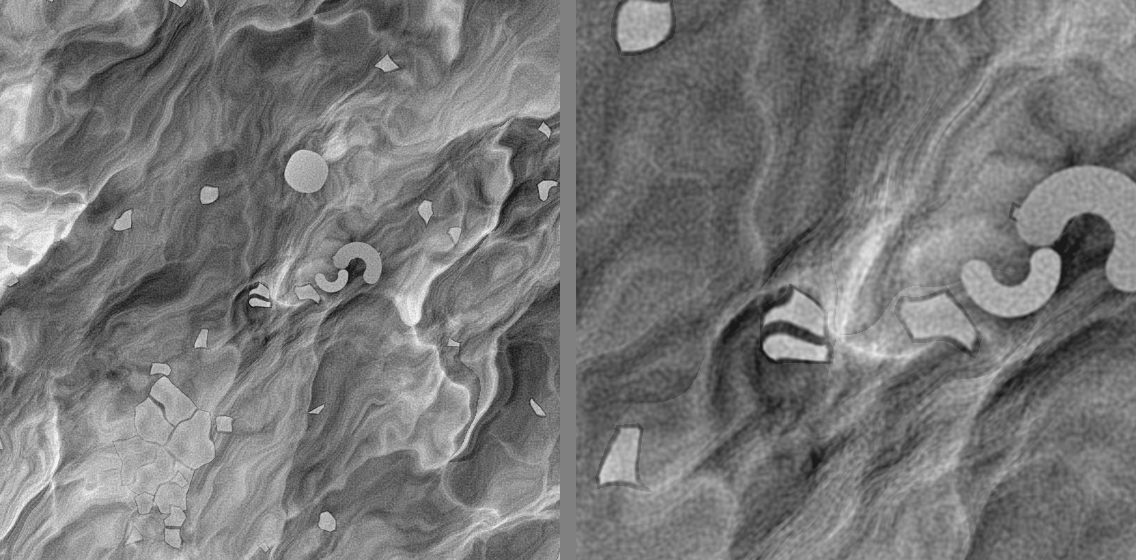
Left, the full canvas; right, a detail of the centre.
This texture is drawn by a Shadertoy shader. Its source:

```glsl
// Grey micrograph of a torn, fractured surface: warped Voronoi facets give the
// bright crests and shaded flanks, ridged noise lit from one side gives the
// rubble, and pale plates, chips, a bead and a curl lie on top under fine grain.

const float BASE_TONE = 0.475;
const float CONTRAST = 1.05;
const vec2 LIGHT = vec2(-0.77, 0.64);
const float DRIFT_ANGLE = 0.9;              // main run of the folds
const vec2 DRIFT_STRETCH = vec2(0.8, 1.25);
const float WARP = 0.12;
const float FACET_SCALE = 3.6;
const float CREST_TONE = 0.25;
const float FLANK_TONE = 0.20;
const float RELIEF_TONE = 0.058;
const float MOTTLE_TONE = 0.24;
const float STRIA_TONE = 0.17;
const float GRAIN_TONE = 0.12;
const float GRAIN_SCALE = 300.0;
const float EDGE = 0.0016;                  // edge softness
const vec2 BEAD = vec2(0.548, 0.693);
const float BEAD_RADIUS = 0.039;
const vec2 CURL = vec2(0.612, 0.518);
const vec2 PLATES = vec2(0.305, 0.215);
const uint MIX = 1664525u;

struct Facet { float edge; vec2 normal; vec2 id; vec2 site; };

vec2 hash2(vec2 cell) {
    uvec2 v = uvec2(ivec2(cell) + 4096) * MIX + 12345u;
    for (int i = 0; i < 2; i++) {
        v.x += v.y * MIX;
        v.y += v.x * MIX;
        v ^= v >> 16u;
    }
    return vec2(v >> 8u) / 16777216.0;
}

mat2 turn(float a) { return mat2(cos(a), sin(a), -sin(a), cos(a)); }

float corner(vec2 cell, vec2 offset) {
    return dot(hash2(cell) * 2.0 - 1.0, offset);
}

// Gradient noise, about -0.8 to 0.8
float noise(vec2 p) {
    vec2 i = floor(p), f = p - i, e = vec2(1, 0);
    vec2 u = f * f * f * (f * (f * 6.0 - 15.0) + 10.0);
    float low = mix(corner(i, f), corner(i + e, f - e), u.x);
    float high = mix(corner(i + e.yx, f - e.yx), corner(i + 1.0, f - 1.0), u.x);
    return 1.25 * mix(low, high, u.y);
}

float fbm(vec2 p, int octaves) {
    float sum = 0.0, amp = 1.0;
    for (int i = 0; i < octaves; i++) {
        sum += amp * noise(p);
        p = turn(0.6) * p * 2.03 + 7.3;
        amp *= 0.53;
    }
    return sum;
}

// Torn height field with sharp ridges
float relief(vec2 p) {
    float sum = 0.0, freq = 5.0, weight = 1.0;
    for (int i = 0; i < 6; i++) {
        float n = noise(p * freq + 11.7 * float(i));
        sum -= weight * sqrt(n * n + 0.003) / freq;
        p = turn(0.45) * p;
        freq *= 2.0;
        weight *= 0.86;
    }
    return sum;
}

// Voronoi cell with distance and direction to its nearest border
Facet facetAt(vec2 p, float scale) {
    vec2 base = floor(p * scale), f = p * scale - base, near = vec2(0), cell = vec2(0);
    float best = 9.0;
    for (int k = 0; k < 9; k++) {
        vec2 o = vec2(k % 3, k / 3) - 1.0;
        vec2 r = o + hash2(base + o) - f;
        if (dot(r, r) < best) { best = dot(r, r); near = r; cell = o; }
    }
    Facet result = Facet(9.0, vec2(1, 0), base + cell, p + near / scale);
    for (int k = 0; k < 25; k++) {
        vec2 o = cell + vec2(k % 5, k / 5) - 2.0;
        vec2 r = o + hash2(base + o) - f, gap = r - near;
        if (dot(gap, gap) < 1e-5) continue;
        float d = dot(0.5 * (near + r), normalize(gap));
        if (d < result.edge) { result.edge = d; result.normal = normalize(gap); }
    }
    result.edge /= scale;
    return result;
}

// Thick arc, open away from the direction "middle"
float arc(vec2 p, float middle, float halfSpan, float radius, float width) {
    p = turn(-middle) * p;
    p.y = abs(p.y);
    vec2 tip = radius * vec2(cos(halfSpan), sin(halfSpan));
    bool inside = atan(p.y, p.x) < halfSpan;
    return (inside ? abs(length(p) - radius) : length(p - tip)) - width;
}

// Lays a pale body with a bright rim and a soft contact shadow
float deposit(float tone, float d, float body) {
    tone -= 0.12 * exp(-max(d, 0.0) / 0.011);
    body += 0.09 * exp(-abs(d) / 0.004);
    return mix(tone, body, 1.0 - smoothstep(-EDGE, EDGE, d));
}

void mainImage(out vec4 fragColor, in vec2 fragCoord) {
    vec2 p = fragCoord / iResolution.y;
    mat2 drift = turn(-DRIFT_ANGLE);
    vec2 q = drift * p * DRIFT_STRETCH, light = drift * LIGHT;
    vec2 wobble = vec2(fbm(q * 3.0, 4), fbm(q * 3.0 + 31.0, 4));
    q += WARP * wobble;

    // Broad light and mottling
    float tone = BASE_TONE + dot(p - 0.5, vec2(-0.10, -0.12));
    tone += MOTTLE_TONE * fbm(q * 3.2 + 5.0, 6);

    // Large and small facets: crests, flanks and striations
    for (int i = 0; i < 2; i++) {
        float size = i == 0 ? 1.0 : 0.42;
        Facet f = facetAt(q + 3.7 * float(i), FACET_SCALE / size);
        float seen = size * smoothstep(-0.3, 0.3, noise(q * 4.0 + 50.0 * size));
        float facing = -dot(f.normal, light), inner = smoothstep(0.0, 0.006, f.edge);
        vec2 rnd = hash2(f.id + 200.0);
        vec2 along = turn((rnd.x - 0.5) * 1.5) * q;
        float stria = noise(along * vec2(6, 44)) + 0.5 * noise(along * vec2(14, 95));
        tone += seen * CREST_TONE * exp(-f.edge / (0.008 * size));
        tone += seen * inner * FLANK_TONE * facing * exp(-f.edge / (0.055 * size));
        tone += size * inner * (STRIA_TONE * rnd.x * stria + 0.10 * (rnd.y - 0.5));
    }

    // Rubble lit from the side
    vec2 stepToLight = 0.0018 * light;
    float slope = (relief(q - stepToLight) - relief(q + stepToLight)) / 0.0036;
    tone += RELIEF_TONE * slope * mix(0.55, 1.35, smoothstep(-0.3, 0.3, noise(q * 3.5 + 90.0)));

    // Cracked plates in one cluster, small chips scattered
    vec2 rough = p + 0.012 * vec2(noise(p * 30.0), noise(p * 30.0 + 9.0));
    Facet plate = facetAt(rough, 15.0), chip = facetAt(rough + 2.0, 34.0);
    vec2 reach = (plate.site - PLATES) / vec2(0.075, 0.105);
    float body = 0.65 + 0.10 * noise(p * 45.0) + 0.02 * slope;
    if (dot(reach, reach) < 1.0) tone = deposit(tone, 0.0025 - plate.edge, body);
    if (hash2(chip.id + 70.0).x < 0.03) tone = deposit(tone, 0.003 - chip.edge, body);

    // Smooth bead
    vec2 b = p - BEAD;
    float shade = 0.65 + 0.07 * dot(b, LIGHT) / BEAD_RADIUS;
    tone = deposit(tone, length(b) - BEAD_RADIUS * (1.0 + 0.12 * noise(p * 25.0)), shade);

    // Curl over a dark hollow
    vec2 c = p - CURL;
    tone -= 0.18 * exp(-dot(c, c) / 0.0012);
    float hook = arc(c - vec2(0.026, 0.006), 1.1, 1.7, 0.030, 0.014);
    float cup = arc(c + vec2(0.020, 0.010), -1.4, 1.5, 0.021, 0.009);
    tone = deposit(tone, hook, 0.56 - 2.0 * hook);
    tone = deposit(tone, cup, 0.62 - 2.0 * cup);

    // Contrast and grain
    tone = 0.5 + (tone - 0.5) * CONTRAST + GRAIN_TONE * noise(p * GRAIN_SCALE);
    fragColor = vec4(vec3(clamp(tone, 0.1, 0.95)), 1.0);
}
```
